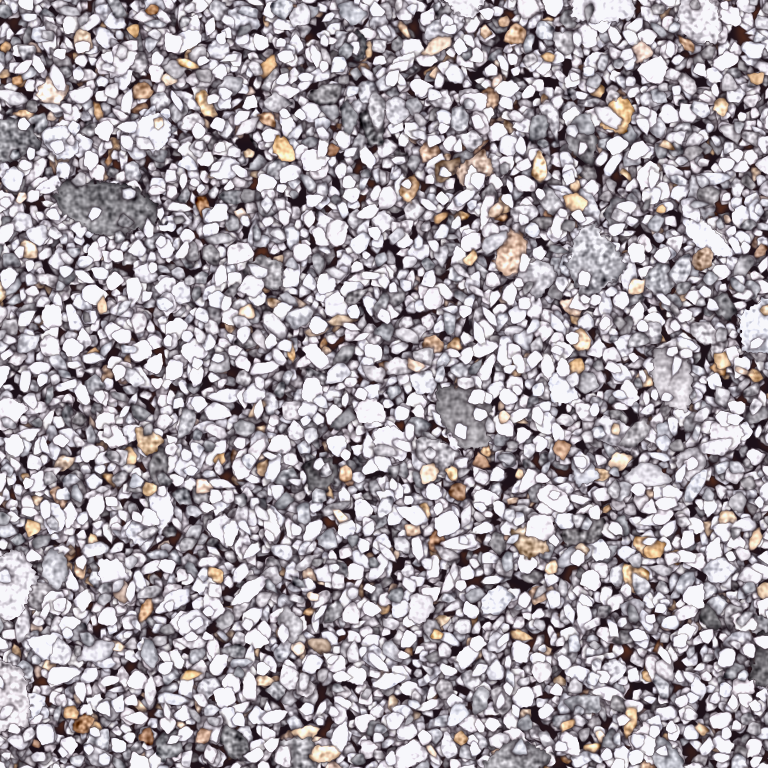
Reproduce this texture procedurally as a three.js fragment shader.

```glsl
// Crushed pale gravel: layers of rounded, randomly turned polygons are painted
// over dark soil, with a few broad slabs near the top. Each stone casts a thin
// contact shadow and gets its own tone, slope and grit; bright light clips it.
varying vec2 vUv;

const vec3 SOIL = vec3(0.085, 0.05, 0.075);
const vec3 RUST = vec3(0.30, 0.16, 0.10);
const vec3 OCHRE = vec3(0.80, 0.66, 0.50);
const vec3 BROWN = vec3(0.50, 0.35, 0.25);
const vec3 GLARE = vec3(0.968, 0.968, 0.985);

vec2 hash2(vec2 p) {
  vec3 q = fract(p.xyx * vec3(0.1031, 0.1030, 0.0973));
  q += dot(q, q.yzx + 33.33);
  return fract((q.xx + q.yz) * q.zy);
}

float gradientNoise(vec2 p) {
  vec2 i = floor(p), f = p - i;
  vec2 u = f * f * f * (f * (f * 6.0 - 15.0) + 10.0);
  vec2 e = vec2(1.0, 0.0);
  float a = dot(hash2(i) * 2.0 - 1.0, f);
  float b = dot(hash2(i + e.xy) * 2.0 - 1.0, f - e.xy);
  float c = dot(hash2(i + e.yx) * 2.0 - 1.0, f - e.yx);
  float d = dot(hash2(i + e.xx) * 2.0 - 1.0, f - e.xx);
  return mix(mix(a, b, u.x), mix(c, d, u.x), u.y);
}

vec2 turn(vec2 p, float angle) {
  float c = cos(angle), s = sin(angle);
  return vec2(c * p.x - s * p.y, s * p.x + c * p.y);
}

// Smooth maximum of six irregular half planes, about one unit in radius.
float stoneDistance(vec2 p, vec2 id) {
  float sum = 0.0;
  for (int i = 0; i < 6; i++) {
    vec2 h = hash2(id + float(i) * 7.3);
    float angle = (float(i) + 0.8 * h.x) * 1.0472;
    float reach = mix(0.72, 1.12, h.y);
    sum += exp(10.0 * (dot(p, vec2(cos(angle), sin(angle))) - reach));
  }
  return log(sum) / 10.0;
}

// Mostly white stones, some grey; a few of the small ones ochre or brown.
vec3 stoneColour(vec2 id, float greyness) {
  vec2 h = hash2(id + 91.7);
  vec2 k = hash2(id + 47.1);
  float tone = 1.08 - 0.62 * pow(h.x, 1.7) - greyness;
  vec3 grey = tone * mix(vec3(1.0, 0.97, 1.0), vec3(0.975, 0.98, 1.03), k.x);
  vec3 warm = mix(OCHRE, BROWN, k.y * k.y);
  float isWarm = step(0.93, h.y) * step(greyness, 0.12);
  return mix(grey, warm, isWarm * mix(0.45, 1.0, k.x));
}

// Paints one jittered grid of stones over the colour so far.
void scatter(inout vec3 colour, float cells, float density, float greyness,
             float seed, float grit) {
  vec2 grid = turn(vUv, seed) * cells + seed * 17.0;
  vec2 home = floor(grid);
  for (int y = -1; y <= 1; y++) {
    for (int x = -1; x <= 1; x++) {
      vec2 cell = home + vec2(float(x), float(y));
      vec2 id = cell + seed * 53.0 + 200.0;
      vec2 place = hash2(id);
      vec2 form = hash2(id + 13.7);
      vec2 pick = hash2(id + 29.3);
      if (pick.x > density) continue;

      float size = mix(0.36, 0.58, form.x);
      float stretch = mix(1.0, 1.55, form.y * form.y);
      vec2 p = turn(grid - cell - mix(vec2(0.15), vec2(0.85), place), pick.y * 6.2832);
      p *= vec2(1.0 / stretch, stretch) / size;
      if (dot(p, p) > 5.0) continue;

      float d = stoneDistance(p, id) + 0.20 * grit;
      float away = d * size / (stretch * cells);
      float shadow = 0.74 * exp(-max(away, 0.0) / 0.0019);
      float cover = 1.0 - smoothstep(-0.0013, 0.0011, away);

      // Facet slope, worn grit, and a slightly dusk rim.
      vec3 stone = stoneColour(id, greyness);
      float slope = 0.10 * dot(p, turn(vec2(1.0, 0.0), place.x * 6.2832));
      float rim = 0.12 * smoothstep(-0.0035, 0.0, away);
      stone += slope + grit * mix(0.25, 0.55, place.y) - rim;

      colour = mix(colour, SOIL, shadow);
      colour = mix(colour, clamp(stone, 0.0, 1.0), cover);
    }
  }
}

void main() {
  float grit = gradientNoise(vUv * 95.0) + 0.8 * gradientNoise(vUv * 190.0 + 31.0);

  // Soil with rusty patches.
  float rusty = smoothstep(-0.1, 0.4, gradientNoise(vUv * 22.0 + 5.0));
  vec3 colour = mix(SOIL, RUST, rusty);

  // Stones: cells across, density, greyness, seed, grit.
  scatter(colour, 46.0, 1.00, 0.08, 0.3, grit);
  scatter(colour, 64.0, 0.80, 0.00, 1.1, grit);
  scatter(colour, 40.0, 0.75, 0.00, 2.2, grit);
  scatter(colour, 22.0, 0.13, 0.12, 0.7, grit);
  scatter(colour, 34.0, 0.22, 0.00, 2.7, grit);
  scatter(colour, 11.5, 0.08, 0.28, 1.7, grit);
  scatter(colour, 58.0, 0.22, 0.00, 3.4, grit);

  // Bright exposure that burns the palest faces to white.
  gl_FragColor = vec4(min(colour * 1.3, GLARE), 1.0);
}
```
